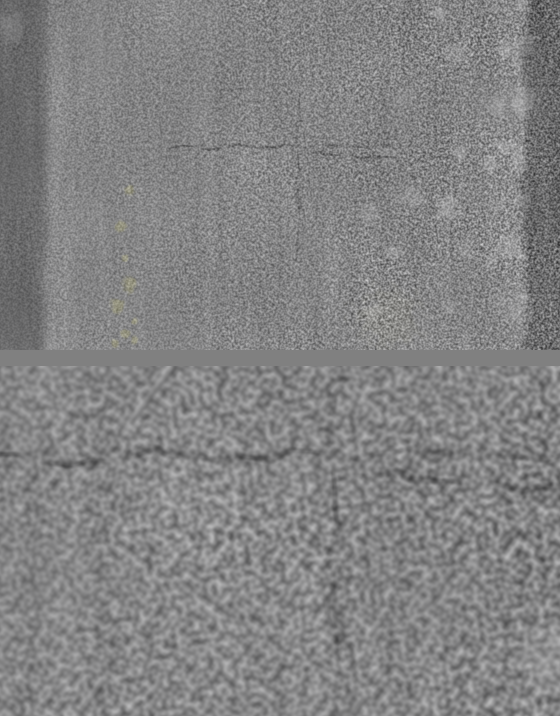
Top: the whole. Bottom: its middle third, enlarged.
Write a Shadertoy shader that draws this texture.

```glsl
const vec3 ASPHALT = vec3(0.520, 0.520, 0.523);
const vec3 LICHEN = vec3(0.63, 0.62, 0.48);
const float FINE_GRAIN = 158.0;      // grains per canvas height
const float COARSE_GRAIN = 88.0;
const float GRAIN_LEFT = 0.17;       // grain contrast across the canvas
const float GRAIN_RIGHT = 0.32;
const float LEFT_BAND = 0.133;       // edges of the dark side bands
const float RIGHT_BAND = 1.495;
const float BAND_DARKNESS = 0.115;
const float CRACK_WIDTH = 0.0042;
const float CRACK_DARKNESS = 0.13;
const float PALE_GAIN = 0.085;
const int PALE_SPOTS = 34;
const int LICHEN_SPOTS = 9;

vec2 hash2(vec2 p) {
    vec3 q = fract(p.xyx * vec3(0.1031, 0.1030, 0.0973));
    q += dot(q, q.yzx + 33.33);
    return fract((q.xx + q.yz) * q.zy);
}

float cornerSlope(vec2 cell, vec2 corner, vec2 f) {
    float angle = 6.2832 * hash2(cell + corner + 200.0).x;
    return dot(vec2(cos(angle), sin(angle)), f - corner);
}

float gradientNoise(vec2 p) {
    vec2 cell = floor(p), f = fract(p);
    vec2 u = f * f * f * (f * (f * 6.0 - 15.0) + 10.0);
    vec2 e = vec2(0.0, 1.0);
    return mix(mix(cornerSlope(cell, e.xx, f), cornerSlope(cell, e.yx, f), u.x),
               mix(cornerSlope(cell, e.xy, f), cornerSlope(cell, e.yy, f), u.x), u.y);
}

float fbm(vec2 p) {
    float sum = 0.0, amplitude = 1.0;
    for (int i = 0; i < 3; i++) {
        sum += amplitude * gradientNoise(p);
        p = mat2(1.6, 1.2, -1.2, 1.6) * p + 7.3;
        amplitude *= 0.5;
    }
    return sum;
}

float crack(vec2 p, vec2 a, vec2 b) {
    vec2 pa = p - a, ba = b - a;
    float t = clamp(dot(pa, ba) / dot(ba, ba), 0.0, 1.0);
    return 1.0 - smoothstep(0.2, 1.3, length(pa - ba * t) / CRACK_WIDTH);
}

float allCracks(vec2 p) {
    vec2 q = p + 0.012 * vec2(fbm(p * 16.0), fbm(p * 16.0 + 40.0));
    vec2 joint = vec2(0.853, 0.582);
    vec2 bend = vec2(1.13, 0.548);
    float c = crack(q, vec2(0.48, 0.578), joint);
    c = max(c, crack(q, joint + vec2(0.01, -0.02), bend));
    c = max(c, 0.6 * crack(q, joint, vec2(1.12, 0.582)));
    c = max(c, 0.65 * crack(q, bend, vec2(1.25, 0.40)));
    c = max(c, 0.6 * crack(q, vec2(0.86, 0.98), joint));
    c = max(c, 0.85 * crack(q, joint, vec2(0.855, 0.33)));
    c = max(c, 0.7 * crack(q, vec2(0.855, 0.33), vec2(0.83, 0.20)));
    return c * smoothstep(-0.6, 0.15, gradientNoise(p * 24.0));
}

float spot(vec2 p, vec2 center, float radius, float ragged) {
    return 1.0 - smoothstep(0.45, 1.15, length(p - center) / radius + ragged);
}

void mainImage(out vec4 fragColor, in vec2 fragCoord) {
    vec2 p = fragCoord / iResolution.y;
    float ragged = 0.6 * fbm(p * 34.0);

    // Dark bands along both sides
    float leftEdge = LEFT_BAND + 0.012 * gradientNoise(vec2(3.0, p.y * 7.0));
    float rightEdge = RIGHT_BAND + 0.03 * fbm(vec2(9.3, p.y * 5.0));
    float leftBand = 1.0 - smoothstep(leftEdge - 0.025, leftEdge + 0.02, p.x);
    float rightBand = smoothstep(rightEdge - 0.012, rightEdge + 0.018, p.x);

    // Broad shading and vertical wear streaks
    float shade = 0.035 * fbm(p * 3.0) + 0.035 * fbm(p * vec2(26.0, 2.5));
    shade += 0.02 * (0.5 - p.y);
    shade -= BAND_DARKNESS * (leftBand + 0.9 * rightBand);
    shade += 0.03 * exp(-pow((p.x - 0.16) / 0.05, 2.0)) * (1.0 - p.y);
    shade += 0.025 * smoothstep(1.38, 1.46, p.x) * (1.0 - rightBand);

    // Pale blotches, mostly on the right
    float pale = 0.8 * spot(p, vec2(0.03, 0.92), 0.05, ragged);
    for (int i = 0; i < PALE_SPOTS; i++) {
        vec2 r = fract(float(i) * vec2(0.7549, 0.5698) + 0.3);
        vec2 s = hash2(vec2(float(i) * 7.0, 17.0));
        vec2 center = vec2(mix(1.5, 1.0, r.x * r.x), r.y);
        float radius = mix(0.016, 0.042, s.x);
        pale = max(pale, mix(0.4, 1.0, s.y) * spot(p, center, radius, ragged));
    }

    // Yellowish growth at the lower left, with one faint patch opposite
    float lichen = 0.1 * spot(p, vec2(1.11, 0.09), 0.10, ragged);
    for (int i = 0; i < LICHEN_SPOTS; i++) {
        float rise = float(i) / float(LICHEN_SPOTS);
        vec2 r = hash2(vec2(float(i) * 5.0, 31.0));
        vec2 center = vec2(0.33 + 0.055 * r.x, 0.02 + 0.55 * rise * rise);
        float radius = mix(0.012, 0.027, r.y);
        lichen = max(lichen, 0.55 * spot(p, center, radius, ragged));
    }

    // Granular surface, stronger in contrast toward the right
    vec2 g = mat2(0.8, 0.6, -0.6, 0.8) * p;
    float grain = 0.85 * gradientNoise(g * FINE_GRAIN)
                + 0.55 * gradientNoise(p.yx * COARSE_GRAIN + 11.0);
    float contrast = mix(GRAIN_LEFT, GRAIN_RIGHT, smoothstep(0.1, 1.5, p.x));
    contrast *= (1.0 - 0.3 * leftBand) * (1.0 - 0.35 * pale);
    contrast *= 1.0 + 0.4 * fbm(p * 5.0 + 20.0);

    vec3 color = ASPHALT + shade + PALE_GAIN * pale;
    color = mix(color, LICHEN, lichen);
    color += grain * contrast - CRACK_DARKNESS * allCracks(p);
    fragColor = vec4(clamp(color, 0.0, 1.0), 1.0);
}
```
